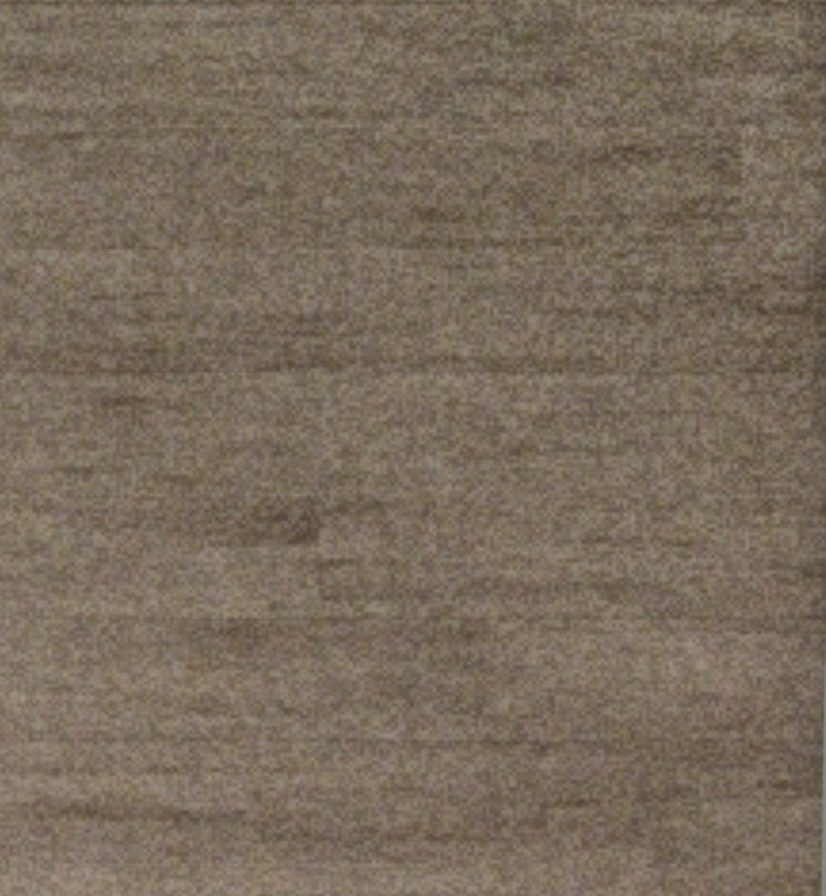
Write a WebGL 2 fragment shader that draws this texture.

```glsl
#version 300 es
precision highp float;
// Grey-brown wood floor: staggered horizontal planks with fine streaks and speckle.

uniform vec2 u_resolution;
out vec4 fragColor;

const float ROW_HEIGHT = 0.137;
const float PLANK_LENGTH = 1.03;

// Integer hash of a lattice cell, 0 to 1
float hash(vec2 cell) {
  uvec2 q = uvec2(ivec2(cell)) * uvec2(1597334673u, 3812015801u);
  uint n = (q.x ^ q.y) * 1597334673u;
  n = (n ^ (n >> 15)) * 2246822519u;
  n ^= n >> 13;
  return float(n >> 8) / 16777216.0;
}

// Value noise centred on zero
float noise(vec2 p) {
  vec2 cell = floor(p);
  vec2 f = fract(p);
  f = f * f * (3.0 - 2.0 * f);
  float low = mix(hash(cell), hash(cell + vec2(1, 0)), f.x);
  float high = mix(hash(cell + vec2(0, 1)), hash(cell + vec2(1, 1)), f.x);
  return mix(low, high, f.y) - 0.5;
}

// Brightness of the planks: tone, streaks, dark pores, seams
float plankTone(vec2 p) {
  float v = (p.y - 0.036) / ROW_HEIGHT;
  float row = floor(v);
  float inRow = fract(v);
  float u = (p.x - 0.728 + 0.186 * row) / PLANK_LENGTH;
  vec2 plank = vec2(floor(u), row);
  float seed = hash(plank + 40.0);
  vec2 q = p + vec2(seed * 37.0, 0.0);
  q.y += 0.006 * noise(q * vec2(5.0, 9.0));

  float tone = 0.022 * (seed - 0.5);
  tone += 0.050 * noise(q * vec2(1.6, 24.0));
  tone += 0.050 * noise(q * vec2(4.0, 62.0) + 17.0);
  tone += 0.036 * noise(q * vec2(11.0, 125.0) + 51.0);

  // Broken dark pores running along the grain
  float pore = smoothstep(0.17, 0.42, noise(q * vec2(5.5, 78.0) + 83.0));
  tone -= 0.060 * pore * (0.6 + noise(q * vec2(45.0, 120.0)));

  // Darker wood before each plank end
  float toEnd = (1.0 - fract(u)) * PLANK_LENGTH;
  tone -= 0.036 * exp(-toEnd * 6.0) * smoothstep(0.1, 0.6, inRow);

  // Long seams, faint and uneven, some catching light
  float fromSeam = min(inRow, 1.0 - inRow) * ROW_HEIGHT;
  float seam = 1.0 - smoothstep(0.001, 0.0045, fromSeam);
  float side = hash(vec2(floor(v + 0.5), 9.0)) < 0.4 ? 0.022 : -0.036;
  return tone + seam * side * (0.7 + noise(vec2(p.x * 9.0, floor(v + 0.5) * 7.0)));
}

void main() {
  vec2 p = gl_FragCoord.xy / u_resolution.y;
  float width = u_resolution.x / u_resolution.y;
  float across = p.x / width;

  // Softened planks
  float tone = 0.0;
  for (int i = 0; i < 4; i++) {
    vec2 corner = vec2(i & 1, i >> 1) - 0.5;
    tone += 0.25 * plankTone(p + corner * 0.0016);
  }

  // Broad light: brighter left, dimmer right
  tone += 0.020 - 0.036 * across + 0.030 * noise(p * vec2(2.2, 3.5) + 5.0);

  // Speckle, rougher towards the upper right
  float rough = 1.0 + 0.35 * across * p.y;
  float speckle = 0.105 * noise(p * 235.0 + 11.0);
  speckle += 0.070 * noise(p * vec2(112.0, 150.0) + 71.0);
  speckle += 0.030 * noise(p * vec2(50.0, 66.0) + 29.0);
  tone += rough * speckle;

  // Warm brown below, slightly olive above
  vec3 color = mix(vec3(0.477, 0.417, 0.359), vec3(0.470, 0.425, 0.359), p.y);
  color += tone * vec3(1.0, 1.02, 1.0);

  // Small coloured mottles
  vec2 m = p * 105.0;
  float redGreen = noise(m + 200.0) + 0.6 * noise(m * 0.4 + 300.0);
  float blueYellow = noise(m + 400.0) + 0.6 * noise(m * 0.4 + 500.0);
  color += redGreen * vec3(0.019, -0.013, 0.006);
  color += blueYellow * vec3(-0.008, -0.006, 0.038);

  // Shaded right border with a pale sliver low down
  float fromRight = width - p.x;
  color *= 1.0 - 0.14 * exp(-fromRight * 70.0);
  float sliver = 1.0 - smoothstep(0.003, 0.007, fromRight + 0.012 * p.y);
  color = mix(color, vec3(0.53, 0.56, 0.53), 0.8 * sliver * (1.0 - smoothstep(0.2, 0.32, p.y)));

  fragColor = vec4(color, 1.0);
}
```
